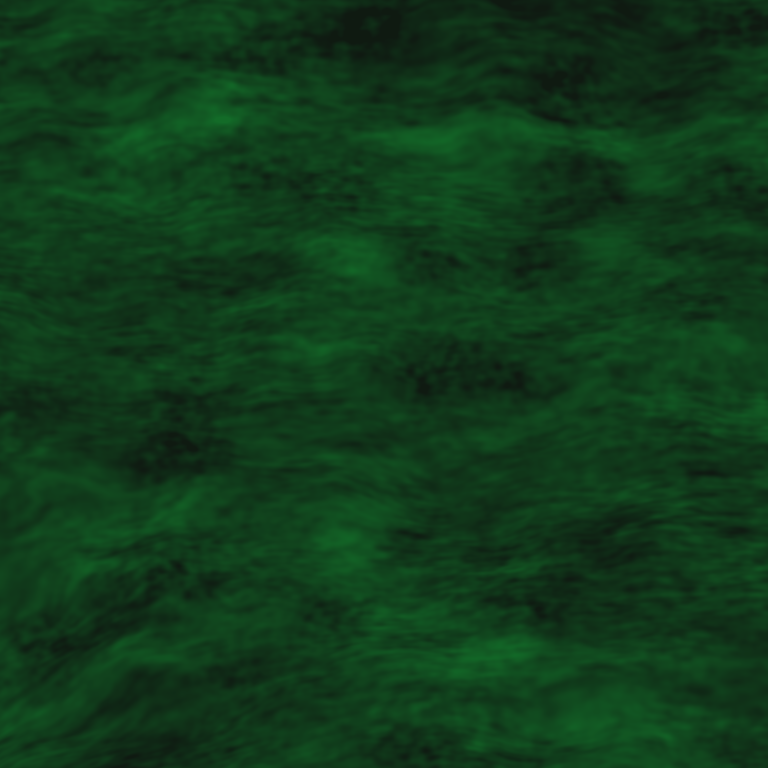
This texture is drawn by a Shadertoy shader. Its source:

```glsl
#define BASE_GREEN 0.231
#define BROAD_SHADE 0.12
#define FIBRE_CONTRAST 0.088
#define PATCH_GLOW 0.09
#define NUCLEUS_DEPTH 0.07
#define NUCLEUS_GRID vec2(5.0, 7.0)
#define NUCLEUS_SHARE 0.66
#define GRAIN 0.062

vec2 hash2(vec2 p) {
    vec3 q = fract(p.xyx * vec3(0.1031, 0.1030, 0.0973));
    q += dot(q, q.yzx + 33.33);
    return fract((q.xx + q.yz) * q.zy);
}

float cornerSlope(vec2 cell, vec2 offset) {
    return dot(hash2(cell + 57.0) * 2.0 - 1.0, offset);
}

// Gradient noise, roughly -0.6 to 0.6
float noise(vec2 p) {
    vec2 i = floor(p), f = p - i;
    vec2 u = f * f * f * (f * (f * 6.0 - 15.0) + 10.0);
    vec2 e = vec2(1.0, 0.0);
    float low = mix(cornerSlope(i, f), cornerSlope(i + e, f - e), u.x);
    float high = mix(cornerSlope(i + e.yx, f - e.yx), cornerSlope(i + 1.0, f - 1.0), u.x);
    return mix(low, high, u.y);
}

// Bends the horizontal fibres into waves, steeper at the lower left
vec2 bendFibres(vec2 uv) {
    float sweep = 0.13 * exp(-6.0 * uv.x) * smoothstep(0.42, 0.1, uv.y);
    float wave = 0.07 * noise(uv * vec2(2.6, 3.2) + 4.0) + 0.025 * noise(uv * vec2(8.0, 11.0));
    return vec2(uv.x, uv.y - sweep * -1.0 + wave - 0.03 * uv.x);
}

// Long streaks in several widths
float fibres(vec2 p) {
    float sum = 0.0, weight = 1.0;
    vec2 scale = vec2(5.0, 19.0);
    for (int k = 0; k < 4; k++) {
        sum += weight * noise(p * scale + float(k) * 17.3);
        scale *= vec2(1.85, 1.75);
        weight *= 0.95;
    }
    return sum;
}

// Coverage of scattered soft-edged oval nuclei
float nuclei(vec2 p) {
    vec2 home = floor(p * NUCLEUS_GRID);
    float cover = 0.0;
    for (int y = -1; y <= 1; y++)
    for (int x = -1; x <= 1; x++) {
        vec2 cell = home + vec2(x, y);
        vec2 kind = hash2(cell + 91.0);
        vec2 centre = (cell + 0.15 + 0.7 * hash2(cell + 7.0)) / NUCLEUS_GRID;
        vec2 radius = mix(vec2(0.055, 0.034), vec2(0.095, 0.054), kind.y);
        vec2 d = p - centre;
        d.y -= (kind.y - 0.4) * 0.35 * d.x;
        float oval = 1.0 - smoothstep(0.3, 1.15, length(d / radius));
        float strength = step(kind.x, NUCLEUS_SHARE) * mix(0.5, 1.0, fract(kind.x * 9.0));
        cover = max(cover, oval * strength);
    }
    return cover;
}

void mainImage(out vec4 fragColor, in vec2 fragCoord) {
    vec2 uv = fragCoord / iResolution.xy;
    vec2 p = bendFibres(uv);
    vec2 ragged = uv + 0.03 * vec2(noise(uv * 13.0), noise(uv * 15.0 + 30.0));

    // Broad light and shade, with a dim upper right
    float green = BASE_GREEN + BROAD_SHADE * noise(p * vec2(3.0, 5.5) + 11.0);
    float dim = 1.0 - smoothstep(0.3, 1.2, length((ragged - vec2(0.72, 0.97)) / vec2(0.34, 0.18)));
    green -= 0.058 * dim;

    // Fibres and bright elongated patches
    float cover = nuclei(ragged);
    float calm = 0.85 + 0.8 * noise(uv * 4.0 + 60.0);
    green += FIBRE_CONTRAST * calm * fibres(p) * (1.0 - 0.5 * cover);
    float glow = smoothstep(0.06, 0.42, noise(p * vec2(5.5, 14.0) + 23.0));
    green += PATCH_GLOW * glow * (1.0 - cover) * (1.0 - 0.6 * dim);

    // One pale round droplet
    float droplet = 1.0 - smoothstep(0.025, 0.055, length(mix(uv, ragged, 0.3) - vec2(0.445, 0.885)));
    green += 0.045 * droplet;

    // Mottled nuclei and fine tissue grain
    float clump = noise(uv * vec2(42.0, 48.0)) + 0.8 * noise(uv * vec2(75.0, 88.0) + 9.0);
    green -= cover * (NUCLEUS_DEPTH - 0.07 * clump);
    float patchy = 0.9 + 1.0 * noise(uv * 6.0 + 80.0);
    float weave = noise(p * vec2(36.0, 85.0) + 40.0) + 0.7 * noise(p * vec2(65.0, 130.0) + 70.0);
    green += GRAIN * patchy * (0.6 * clump + 0.8 * weave);

    green = clamp(green, 0.1, 0.42);
    fragColor = vec4(0.052 + 0.05 * green, green, 0.04 + 0.28 * green, 1.0);
}
```
